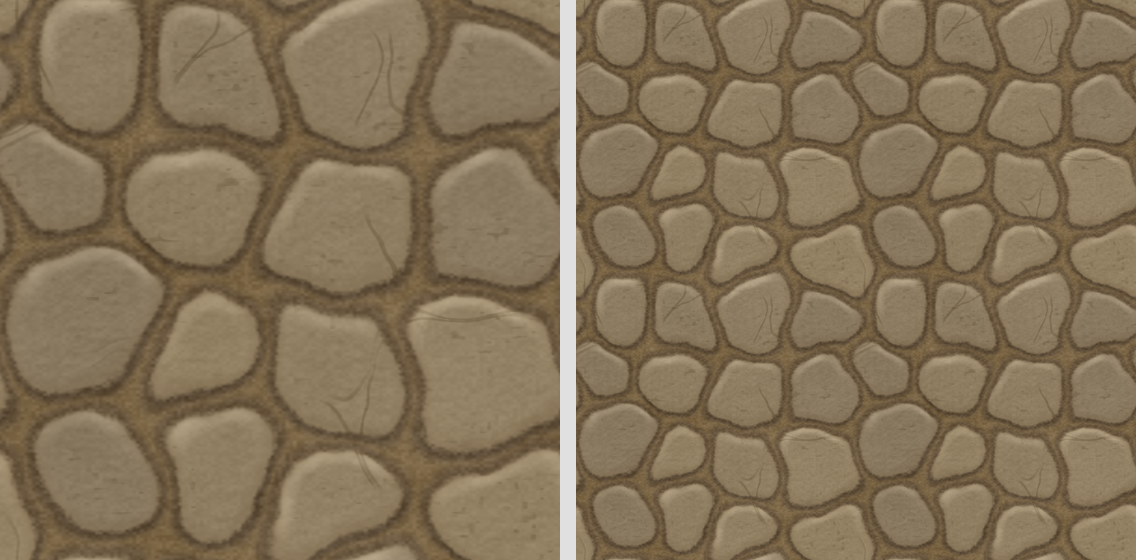
Left: one tile. Right: repeated 2 by 2.
Reproduce this texture procedurally as a three.js fragment shader.

```glsl
varying vec2 vUv;

const float TAU = 6.2831853;

vec3 hash3(vec2 c) {
  c += 1.7;
  vec3 q = vec3(dot(c, vec2(127.1, 311.7)), dot(c, vec2(269.5, 183.3)), dot(c, vec2(419.2, 371.9)));
  return fract(sin(q) * 43758.55);
}

// Value noise that wraps after "period" lattice cells
float noise(vec2 uv, vec2 period) {
  vec2 p = uv * period;
  vec2 i = floor(p);
  vec2 f = fract(p);
  f = f * f * (3.0 - 2.0 * f);
  float a = hash3(mod(i, period)).x;
  float b = hash3(mod(i + vec2(1.0, 0.0), period)).x;
  float c = hash3(mod(i + vec2(0.0, 1.0), period)).x;
  float d = hash3(mod(i + 1.0, period)).x;
  return mix(mix(a, b, f.x), mix(c, d, f.x), f.y);
}

// Offset to a weighted cell seed (xy), its power distance (z) and its id (w)
vec4 seedAt(vec2 cell, vec2 p, float count) {
  vec3 h = hash3(mod(cell, count));
  vec2 r = cell + 0.17 + 0.66 * h.xy - p;
  return vec4(r, dot(r, r) - 0.17 * h.z, fract(h.x * 7.0 + h.y * 13.0));
}

// Wrapped cells: rounded edge distance (x), inward direction (yz), id (w)
vec4 cells(vec2 uv, float count) {
  vec2 p = uv * count;
  vec2 base = floor(p);
  vec4 best = vec4(0.0, 0.0, 100.0, 0.0);
  for (int y = -2; y <= 2; y++) {
    for (int x = -2; x <= 2; x++) {
      vec4 s = seedAt(base + vec2(float(x), float(y)), p, count);
      if (s.z < best.z) best = s;
    }
  }
  float sum = 0.0001;
  vec2 inward = vec2(0.0);
  for (int y = -2; y <= 2; y++) {
    for (int x = -2; x <= 2; x++) {
      vec4 s = seedAt(base + vec2(float(x), float(y)), p, count);
      vec2 toBest = best.xy - s.xy;
      float len = length(toBest);
      if (len > 0.001) {
        float weight = exp(-12.0 * (s.z - best.z) / (2.0 * len));
        sum += weight;
        inward += weight * toBest / len;
      }
    }
  }
  return vec4(-log(sum) / 12.0, inward / sum, best.w);
}

// Layered sines and fine wobble bend the straight cell borders
vec2 bend(vec2 uv) {
  vec2 wave = sin(TAU * (uv.yx * vec2(3.0, 2.0) + uv * vec2(1.0, 2.0)) + vec2(0.6, 2.1));
  wave += 0.5 * sin(TAU * (uv.yx * vec2(5.0, 6.0) - uv * vec2(2.0, 1.0)) + vec2(4.0, 1.0));
  vec2 wobble = vec2(noise(uv, vec2(34.0)), noise(uv + 0.37, vec2(34.0))) - 0.5;
  return uv + 0.012 * wave + 0.007 * wobble;
}

void main() {
  vec2 uv = vUv;
  vec4 stone = cells(bend(uv), 4.0);
  float edge = stone.x;
  float facing = dot(-stone.yz, vec2(-0.15, 0.99));

  // Surface detail: broad mottling, embossed grain and flat pits
  float mottle = 0.6 * noise(uv, vec2(7.0, 9.0)) + 0.4 * noise(uv, vec2(19.0, 23.0)) - 0.5;
  float grain = noise(uv, vec2(150.0, 190.0)) - 0.5;
  float relief = noise(uv, vec2(58.0, 88.0)) - noise(uv + vec2(-0.002, 0.004), vec2(58.0, 88.0));
  float pits = smoothstep(0.74, 0.95, noise(uv + 0.01 * mottle, vec2(64.0, 118.0)));
  pits *= smoothstep(0.35, 0.7, noise(uv, vec2(17.0)));

  // Stone faces, each with its own tint, browner towards the joint
  vec3 face = mix(vec3(0.525, 0.465, 0.37), vec3(0.575, 0.505, 0.39), stone.w);
  face += 0.045 * mottle + 0.035 * grain + 0.04 * relief - 0.055 * pits;
  face = mix(face, vec3(0.50, 0.42, 0.31), 0.45 * (1.0 - smoothstep(0.06, 0.18, edge)));

  // Worn rims catch light on top and dim underneath
  float rim = smoothstep(0.06, 0.105, edge) * (1.0 - smoothstep(0.11, 0.2, edge));
  float wear = 0.5 + 0.8 * noise(uv, vec2(21.0));
  face += rim * wear * (0.11 * smoothstep(0.0, 0.9, facing) * vec3(1.0, 1.02, 1.0) + 0.015);
  face -= rim * 0.025 * smoothstep(0.2, 0.9, -facing);

  // Sparse hairline cracks
  float crackEdge = cells(bend(uv + 0.31) + 0.012 * mottle, 3.0).x;
  float crack = 1.0 - smoothstep(0.002, 0.014, abs(crackEdge));
  crack *= smoothstep(0.55, 0.72, noise(uv + 0.13, vec2(6.0)));
  face -= 0.07 * crack;

  // Earthy joints: pale where wide, shaded below the stones
  vec3 joint = mix(vec3(0.425, 0.35, 0.25), vec3(0.49, 0.405, 0.275), 1.0 - smoothstep(-0.05, 0.035, edge));
  joint += 0.07 * mottle + 0.075 * grain + 0.05 * relief;
  float shade = smoothstep(-0.01, 0.05, edge) * (0.35 + 0.65 * smoothstep(-0.3, 0.8, -facing));
  joint -= shade * vec3(0.075, 0.065, 0.045);

  float cover = smoothstep(0.045, 0.092, edge + 0.012 * grain);
  gl_FragColor = vec4(mix(joint, face, cover), 1.0);
}
```
